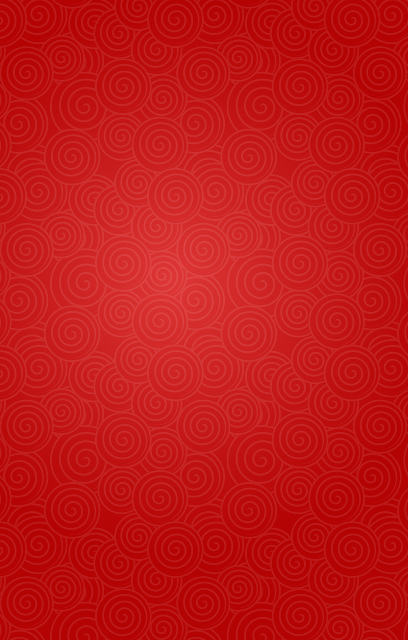
Write a Shadertoy shader that draws this pattern.

```glsl
// Overlapping spiral cloud scrolls tiled over a red field with a soft radial glow.

const float VIEW_HEIGHT = 768.0;   // design units along the canvas height
const float TILE = 212.0;          // period of the scroll motif
const float TURNS = 4.1;           // windings in each spiral
const float HALF_STROKE = 1.1;
const float STROKE_OPACITY = 0.102;
const float TAU = 6.2831853;

const vec3 DEEP_RED = vec3(0.705, 0.01, 0.012);
const vec3 GLOW_RED = vec3(0.87, 0.215, 0.215);
const vec3 STROKE_TINT = vec3(1.0, 0.95, 0.92);

// Scrolls of one tile as centre x, centre y (downwards), radius; back to front.
const vec3 BACK_SCROLLS[9] = vec3[9](
    vec3(37.0, 212.0, 39.0), vec3(90.0, 73.0, 34.0), vec3(113.0, 28.0, 30.0),
    vec3(22.0, 148.5, 35.0), vec3(46.0, 18.0, 34.0), vec3(102.0, 128.0, 41.0),
    vec3(143.0, 40.0, 30.0), vec3(146.0, 164.0, 28.0), vec3(195.0, 118.5, 29.0)
);
const vec3 FRONT_SCROLLS[8] = vec3[8](
    vec3(74.0, 70.0, 27.0), vec3(188.0, 60.0, 30.0), vec3(166.0, 8.0, 28.0),
    vec3(192.0, 174.0, 33.0), vec3(210.5, 23.5, 33.0), vec3(32.0, 88.0, 31.5),
    vec3(148.0, 104.0, 33.0), vec3(86.5, 188.5, 33.0)
);

// Coverage of a stroke whose centre line lies at the given distance.
float stroke(float dist, float halfWidth, float blur) {
    return 1.0 - smoothstep(halfWidth - 0.5 * blur, halfWidth + 0.5 * blur, dist);
}

// Offset to the nearest copy of a centre that repeats with the tile.
vec2 tiledOffset(vec2 p, vec2 centre, float period) {
    return mod(p - centre + 0.5 * period, period) - 0.5 * period;
}

// Distance to an Archimedean spiral with the given spacing.
float spiralDistance(vec2 q, float pitch) {
    float winding = length(q) / pitch - atan(q.y, q.x) / TAU;
    return abs(fract(winding) - 0.5) * pitch;
}

// Lays one opaque scroll over the ink already drawn.
float addScroll(float ink, vec2 p, vec3 scroll, float blur) {
    vec2 q = tiledOffset(p, scroll.xy, TILE);
    float radius = length(q);
    float pitch = scroll.z / TURNS;
    float rim = stroke(abs(radius - scroll.z), HALF_STROKE, blur);
    float spiral = stroke(spiralDistance(q, pitch), HALF_STROKE, blur);
    // Open the spiral at its eye and end it before it crowds the rim
    spiral *= smoothstep(0.8, 2.5, radius);
    spiral *= 1.0 - smoothstep(0.4, 0.6, (radius - scroll.z) / pitch + 1.0);
    float disc = stroke(radius, scroll.z + HALF_STROKE, blur);
    return mix(ink, max(rim, spiral), disc);
}

// Red field, brightest left of the middle.
vec3 glowField(vec2 p, vec2 centre, float reach) {
    float glow = clamp(1.0 - length(p - centre) / reach, 0.0, 1.0);
    return mix(DEEP_RED, GLOW_RED, pow(glow, 1.15));
}

void mainImage(out vec4 fragColor, in vec2 fragCoord) {
    float unit = VIEW_HEIGHT / iResolution.y;
    vec2 p = vec2(fragCoord.x, iResolution.y - fragCoord.y) * unit;
    float blur = 1.2 * unit;

    // Stack the scrolls
    float ink = 0.0;
    for (int i = 0; i < 9; i++) ink = addScroll(ink, p, BACK_SCROLLS[i], blur);
    for (int i = 0; i < 8; i++) ink = addScroll(ink, p, FRONT_SCROLLS[i], blur);

    // Tint the strokes over the glow
    vec3 field = glowField(p, vec2(207.0, 335.0), 335.0);
    fragColor = vec4(mix(field, STROKE_TINT, STROKE_OPACITY * ink), 1.0);
}
```
